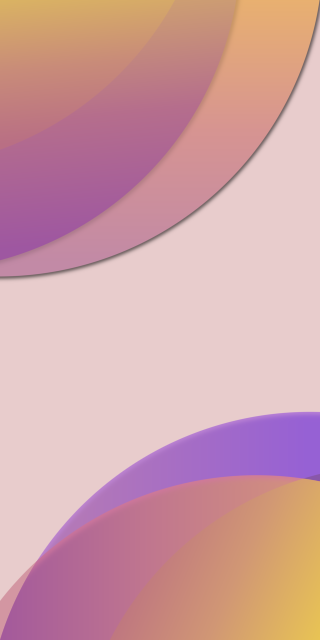
A Shadertoy shader for this background:

```glsl
// Overlapping translucent gradient discs in two corners of a pale rose field.

const float RADIUS = 1.015;
const vec3 ROSE = vec3(0.91, 0.80, 0.80);

// Signed distance to a disc of the shared radius
float disc(vec2 p, vec2 center) {
    return length(p - center) - RADIUS;
}

// Antialiased coverage of a distance field
float cover(float d, float pixel) {
    return 1.0 - smoothstep(-0.7 * pixel, 0.7 * pixel, d);
}

// Soft band that fades away on both sides of an edge
float band(float d, float width) {
    return exp(-d * d / (width * width));
}

// Three evenly spaced colour stops
vec3 ramp(vec3 a, vec3 b, vec3 c, float t) {
    vec3 lower = mix(a, b, clamp(2.0 * t, 0.0, 1.0));
    return mix(lower, c, clamp(2.0 * t - 1.0, 0.0, 1.0));
}

// Upper left discs: peach, violet and gold, with thin shadows
vec3 upperDiscs(vec3 col, vec2 p, float pixel) {
    float depth = 2.0 - p.y;
    float outer = disc(p, vec2(-0.005, 2.151));
    float middle = disc(p, vec2(-0.263, 2.167));
    float inner = disc(p, vec2(-0.344, 2.487));

    vec3 peach = ramp(vec3(0.91, 0.69, 0.44), vec3(0.84, 0.58, 0.57),
                      vec3(0.76, 0.54, 0.65), depth / 0.82);
    vec3 violet = ramp(vec3(0.82, 0.65, 0.43), vec3(0.71, 0.43, 0.55),
                       vec3(0.62, 0.34, 0.63), (depth + 0.1 * p.x) / 0.78);
    vec3 gold = ramp(vec3(0.86, 0.71, 0.38), vec3(0.79, 0.55, 0.47),
                     vec3(0.73, 0.44, 0.51), (depth + 0.1 * p.x) / 0.45);

    col *= 1.0 - 0.5 * band(max(outer, 0.0), 0.010);
    peach *= 1.0 - 0.12 * band(max(middle, 0.0), 0.012);
    col = mix(col, peach, cover(outer, pixel));
    col = mix(col, violet, cover(middle, pixel));
    return mix(col, gold, 0.85 * cover(inner, pixel));
}

// Lower right discs: purple, pink and gold, with bright rims
vec3 lowerDiscs(vec3 col, vec2 p, float pixel) {
    float back = disc(p, vec2(0.969, -0.302));
    float front = disc(p, vec2(0.802, -0.500));
    float inner = disc(p, vec2(1.245, -0.466));
    float backMask = cover(back, pixel);
    float frontMask = cover(front, pixel);
    float innerMask = cover(inner, pixel);

    vec3 purple = mix(vec3(0.70, 0.47, 0.72), vec3(0.59, 0.38, 0.83),
                      clamp((p.x - 0.25) / 0.7, 0.0, 1.0));
    vec3 pink = ramp(vec3(0.64, 0.35, 0.61), vec3(0.75, 0.46, 0.56),
                     vec3(0.82, 0.56, 0.50), p.x / 0.9);
    vec3 gold = ramp(vec3(0.74, 0.45, 0.50), vec3(0.82, 0.60, 0.45),
                     vec3(0.92, 0.79, 0.31), (p.x - 0.45 * p.y - 0.3) / 0.7);

    purple = mix(purple, vec3(0.75, 0.53, 0.84), 0.7 * band(back, 0.012));
    pink = mix(pink, vec3(0.82, 0.47, 0.62), 0.7 * band(front, 0.014));
    col = mix(col, purple, backMask);

    // Dark sliver where the gold disc rises past the pink one
    col = mix(col, vec3(0.52, 0.33, 0.62), 0.8 * innerMask * backMask);

    // Pink thins out to salmon beyond the purple disc
    vec3 salmon = mix(col, vec3(0.80, 0.52, 0.58), 0.75);
    col = mix(col, mix(salmon, pink, backMask), frontMask);
    return mix(col, gold, 0.9 * innerMask * frontMask);
}

void mainImage(out vec4 fragColor, in vec2 fragCoord) {
    // Canvas spans 1 unit across and 2 units up
    vec2 p = fragCoord / iResolution.xy * vec2(1.0, 2.0);
    float pixel = 2.0 / min(2.0 * iResolution.x, iResolution.y);

    vec3 col = upperDiscs(ROSE, p, pixel);
    col = lowerDiscs(col, p, pixel);
    fragColor = vec4(col, 1.0);
}
```
